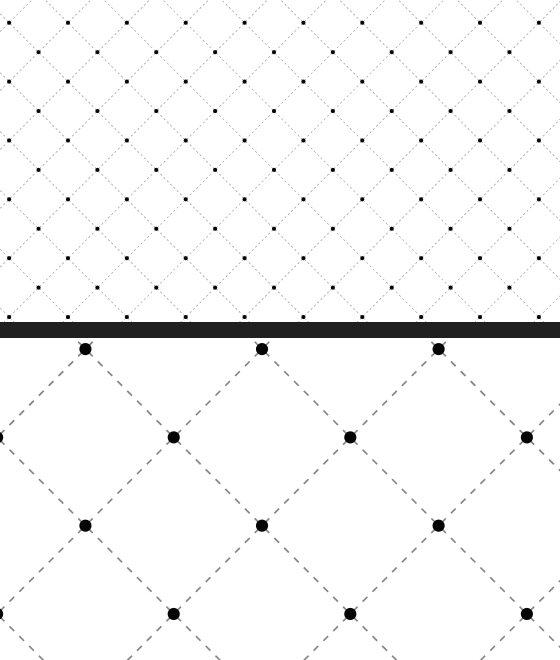
Top: the whole. Bottom: its middle third, enlarged.
Reproduce this pattern procedurally as a WebGL 2 fragment shader.

```glsl
#version 300 es
precision highp float;
// Diamond lattice of thin dashed grey diagonals with a black dot at each crossing.
// The plane is turned 45 degrees so crossings fall on integer cells; dots and
// dashes are then distance fields repeated by rounding and fract.

uniform vec2 u_resolution;
out vec4 fragColor;

// Lengths are fractions of the canvas width.
const float PERIOD = 0.10511;                // dot spacing along a row
const float EDGE = PERIOD * 0.70710678;      // side of one diamond
const vec2 FIRST_DOT = vec2(0.0163, 0.0406); // from the top left corner
const float DOT_RADIUS = 0.0036;
const float LINE_WIDTH = 0.00100;
const float DASHES_PER_EDGE = 9.0;
const float DASH_DUTY = 0.48;

const vec3 PAPER = vec3(1.0);
const vec3 LINE_GREY = vec3(0.52);
const vec3 DOT_BLACK = vec3(0.02);

// Share of a pixel covered by a band of the given half width.
float bandCoverage(float dist, float halfWidth, float pixel) {
    float low = max(dist - 0.5 * pixel, -halfWidth);
    float high = min(dist + 0.5 * pixel, halfWidth);
    return clamp((high - low) / pixel, 0.0, 1.0);
}

// Dashed line: "across" is the distance to it, "along" counts diamond edges.
float dashedLine(float across, float along, float pixel) {
    float dashLength = EDGE / DASHES_PER_EDGE;
    float fromDash = (fract(along * DASHES_PER_EDGE) - 0.5) * dashLength;
    float dash = bandCoverage(fromDash, 0.5 * DASH_DUTY * dashLength, pixel);
    return dash * bandCoverage(across, 0.5 * LINE_WIDTH, pixel);
}

// Filled disc with a one pixel soft edge.
float disc(vec2 offset, float radius, float pixel) {
    return clamp(0.5 - (length(offset) - radius) / pixel, 0.0, 1.0);
}

void main() {
    float pixel = 1.0 / u_resolution.x;
    vec2 fromTop = vec2(gl_FragCoord.x, u_resolution.y - gl_FragCoord.y) * pixel;
    vec2 p = fromTop - FIRST_DOT;

    // Lattice coordinates along both diagonals, and offset to the nearest crossing.
    vec2 lattice = vec2(p.x + p.y, p.x - p.y) / PERIOD;
    vec2 offset = (lattice - round(lattice)) * EDGE;

    float lines = max(dashedLine(offset.x, lattice.y, pixel),
                      dashedLine(offset.y, lattice.x, pixel));
    vec3 color = mix(PAPER, LINE_GREY, lines);
    color = mix(color, DOT_BLACK, disc(offset, DOT_RADIUS, pixel));
    fragColor = vec4(color, 1.0);
}
```
